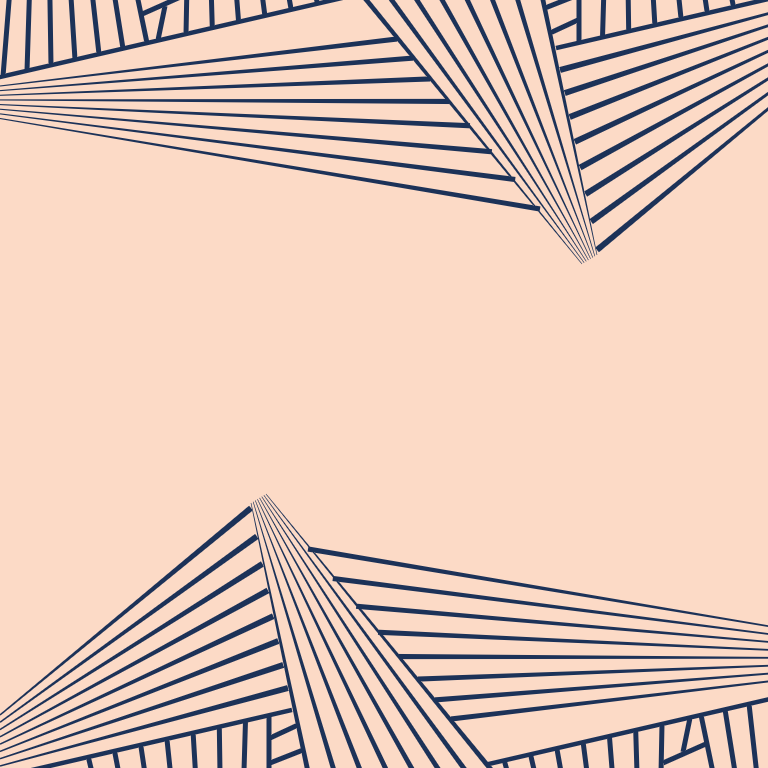
Reproduce this background procedurally as a WebGL 1 fragment shader.

```glsl
precision highp float;

uniform vec2 u_resolution;

#define GRID 768.0
#define PAPER vec3(0.988, 0.855, 0.776)
#define INK vec3(0.11, 0.195, 0.345)
#define TURN_CENTER vec2(424.0, 379.0)
#define GROUND_SLOPE 0.231
#define LEFT_GROUND 77.0
#define RIGHT_GROUND 176.5
#define SKY -14.0
#define BAR_WIDTH 5.0

float pixel;

// Coverage of a tapered stroke with flat ends
float stroke(vec2 p, vec2 a, vec2 b, float widthA, float widthB) {
    float len = distance(a, b);
    vec2 dir = (b - a) / len;
    vec2 rel = p - a;
    float along = dot(rel, dir);
    float side = dir.x * rel.y - dir.y * rel.x;
    float halfWidth = 0.5 * mix(widthA, widthB, clamp(along / len, 0.0, 1.0));
    float across = min(side + 0.5 * pixel, halfWidth) - max(side - 0.5 * pixel, -halfWidth);
    float cap = clamp(0.5 + min(along, len - along) / pixel, 0.0, 1.0);
    return clamp(across / pixel, 0.0, 1.0) * cap;
}

// Eight strokes between a narrow end and a wide end; bend spreads the wide end
float fan(vec2 p, vec2 narrowA, vec2 narrowB, vec2 wideA, vec2 wideB,
          float thin, float thick, float bend) {
    float ink = 0.0;
    for (int i = 0; i < 8; i++) {
        float t = float(i) / 7.0;
        float spread = mix(t, t * t, bend);
        ink = max(ink, stroke(p, mix(narrowA, narrowB, t), mix(wideA, wideB, spread), thin, thick));
    }
    return ink;
}

// Seven bars standing on a sloping ground line, leaning more with each step
float hatch(vec2 p, float ground, float firstX, float spacing, float lean, float leanStep) {
    float ink = 0.0;
    for (int i = 0; i < 7; i++) {
        float n = float(i);
        float x = firstX + spacing * n;
        vec2 foot = vec2(x, ground - GROUND_SLOPE * x);
        vec2 top = vec2(x - (lean + leanStep * n) * (foot.y - SKY), SKY);
        ink = max(ink, stroke(p, foot, top, BAR_WIDTH, BAR_WIDTH));
    }
    return ink;
}

float bar(vec2 p, vec2 a, vec2 b) {
    return stroke(p, a, b, BAR_WIDTH, BAR_WIDTH);
}

float groundLine(vec2 p, float ground, float x0, float x1) {
    vec2 a = vec2(x0, ground - GROUND_SLOPE * x0);
    vec2 b = vec2(x1, ground - GROUND_SLOPE * x1);
    return stroke(p, a, b, 4.5, 4.5);
}

float motif(vec2 p) {
    // Hanging spike
    float ink = fan(p, vec2(582.0, 264.0), vec2(597.0, 255.0),
                    vec2(355.0, SKY), vec2(540.0, SKY), 0.6, 5.0, 0.0);
    // Side fans
    ink = max(ink, fan(p, vec2(0.0, 86.0), vec2(0.0, 118.5),
                       vec2(397.0, 39.0), vec2(540.0, 209.0), 1.1, 5.2, 0.25));
    ink = max(ink, fan(p, vec2(848.0, -8.0), vec2(848.0, 43.0),
                       vec2(560.0, 70.0), vec2(597.0, 250.0), 1.5, 6.0, 0.12));
    // Left ground with two groups of bars and a cross piece
    ink = max(ink, groundLine(p, LEFT_GROUND, -5.0, 362.0));
    ink = max(ink, hatch(p, LEFT_GROUND, 3.0, 24.0, -0.08, 0.048));
    ink = max(ink, hatch(p, LEFT_GROUND, 186.0, 26.3, -0.02, 0.05));
    ink = max(ink, bar(p, vec2(140.0, 15.0), vec2(185.0, -5.0)));
    ink = max(ink, bar(p, vec2(158.0, 40.0), vec2(165.0, 6.0)));
    // Right ground with bars and a small ladder
    ink = max(ink, groundLine(p, RIGHT_GROUND, 556.0, 853.0));
    ink = max(ink, hatch(p, RIGHT_GROUND, 602.5, 26.2, -0.03, 0.045));
    ink = max(ink, bar(p, vec2(579.0, 43.0), vec2(579.0, SKY)));
    ink = max(ink, bar(p, vec2(550.0, 33.0), vec2(578.0, 20.0)));
    ink = max(ink, bar(p, vec2(545.0, 8.0), vec2(578.0, -5.0)));
    return ink;
}

void main() {
    float extent = min(u_resolution.x, u_resolution.y);
    pixel = GRID / extent;
    vec2 p = gl_FragCoord.xy * pixel;
    p.y = GRID - p.y;

    // The lower half is the upper half turned by 180 degrees
    if (p.y > TURN_CENTER.y) p = 2.0 * TURN_CENTER - p;

    gl_FragColor = vec4(mix(PAPER, INK, motif(p)), 1.0);
}
```
